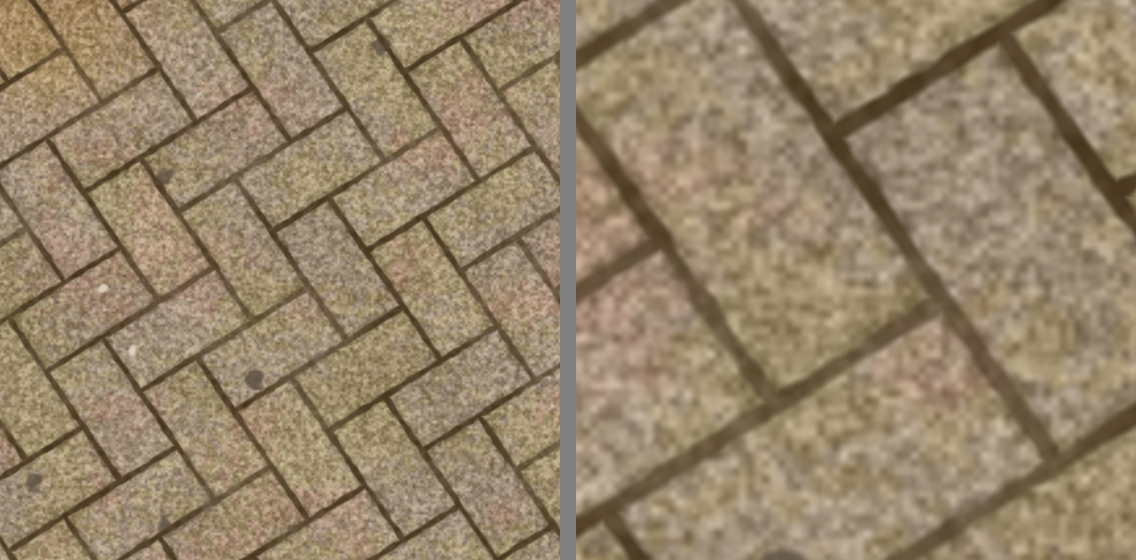
Left, the full canvas; right, a detail of the centre.
Write a three.js fragment shader that draws this texture.

```glsl
// Weathered herringbone paving: speckled tan bricks with dark earthy joints.
varying vec2 vUv;

// Herringbone layout: one brick width along each brick direction.
const vec2 ORIGIN = vec2(0.3174, 0.6211);
const vec2 AXIS_U = vec2(0.1009, 0.0625);
const vec2 AXIS_V = vec2(0.0671, -0.0977);

const vec3 MAUVE_STONE = vec3(0.625, 0.555, 0.480);
const vec3 OLIVE_STONE = vec3(0.630, 0.565, 0.425);
const vec3 PINK_STONE = vec3(0.675, 0.545, 0.465);
const vec3 ORANGE_STONE = vec3(0.650, 0.510, 0.330);
const vec3 JOINT_EARTH = vec3(0.315, 0.245, 0.150);
const vec3 STAIN = vec3(0.350, 0.300, 0.250);
const vec3 CHIP = vec3(0.880, 0.840, 0.760);

float cross2(vec2 a, vec2 b) {
  return a.x * b.y - a.y * b.x;
}

float hash(vec2 p) {
  vec3 q = fract(p.xyx * 0.1031);
  q += dot(q, q.yzx + 33.33);
  return fract((q.x + q.y) * q.z);
}

float noise(vec2 p) {
  vec2 i = floor(p);
  vec2 f = fract(p);
  f = f * f * (3.0 - 2.0 * f);
  float low = mix(hash(i), hash(i + vec2(1.0, 0.0)), f.x);
  float high = mix(hash(i + vec2(0.0, 1.0)), hash(i + vec2(1.0, 1.0)), f.x);
  return mix(low, high, f.y);
}

// Canvas position in brick units.
vec2 toBrickSpace(vec2 p) {
  vec2 d = p - ORIGIN;
  return vec2(cross2(d, AXIS_V), cross2(AXIS_U, d)) / cross2(AXIS_U, AXIS_V);
}

// Returns the brick corner in xy and the distance to its nearest edge in z.
vec3 herringbone(vec2 q) {
  vec2 corner = floor(q);
  float part = mod(corner.x - corner.y, 4.0);
  bool upright = part < 0.5 || part > 2.5;
  vec2 size = upright ? vec2(1.0, 2.0) : vec2(2.0, 1.0);
  if (part > 2.5) corner.y -= 1.0;
  else if (part > 1.5) corner.x -= 1.0;
  vec2 local = q - corner;
  vec2 edge = min(local, size - local);
  return vec3(corner, min(edge.x, edge.y));
}

// Sparse irregular blots, at most one in each cell of a grid.
float blots(vec2 p, float cells, float chance, float radius, float seed) {
  vec2 g = p * cells;
  vec2 id = floor(g) + seed;
  vec2 center = 0.25 + 0.5 * vec2(hash(id + 3.1), hash(id + 8.7));
  float wobble = 0.7 * (noise(p * 75.0 + seed) - 0.5);
  float d = length(fract(g) - center) / radius + wobble;
  return step(hash(id), chance) * (1.0 - smoothstep(0.55, 1.15, d));
}

vec3 stoneColor(vec2 p, vec2 q, vec2 brick) {
  // Broad tints, shifted a little from brick to brick.
  float tint = noise(p * 9.0 + 4.0) + 0.35 * (hash(brick + 40.0) - 0.5);
  tint += 0.7 * (noise(q * 8.0) - 0.5);
  vec3 color = mix(MAUVE_STONE, OLIVE_STONE, smoothstep(0.2, 0.8, tint));
  float blush = noise(p * 11.0 + 31.0) + 0.5 * (noise(q * 7.0 + 19.0) - 0.5);
  color = mix(color, PINK_STONE, 0.6 * smoothstep(0.58, 0.95, blush));
  float corner = 1.0 - smoothstep(0.05, 0.32, distance(p, vec2(0.08, 1.0)));
  color = mix(color, ORANGE_STONE, 0.6 * corner);

  // Speckled grain and soft shading.
  float grain = 0.55 * noise(q * 15.0) + 0.45 * noise(p * 215.0 + 7.0) - 0.5;
  float shade = 0.05 * (noise(p * 16.0 + 12.0) - 0.5);
  shade += 0.035 * (hash(brick + 90.0) - 0.5);
  return color + 0.36 * grain + shade;
}

void main() {
  vec2 p = vUv;
  vec2 q = toBrickSpace(p);
  vec3 brick = herringbone(q);

  vec3 color = stoneColor(p, q, brick.xy);
  color = mix(color, STAIN, 0.75 * blots(p, 5.0, 0.2, 0.09, 17.0));

  // Uneven joints with a dim worn rim around each brick.
  float edge = brick.z + 0.03 * (noise(p * 70.0 + 50.0) - 0.5);
  float rim = 1.0 - smoothstep(0.03, 0.13, edge);
  float joint = 1.0 - smoothstep(0.018, 0.068, edge);
  float depth = mix(0.65, 1.0, smoothstep(0.2, 0.6, noise(p * 7.0 + 70.0)));
  color *= 1.0 - 0.08 * rim;
  vec3 earth = JOINT_EARTH + 0.09 * (noise(p * 110.0) - 0.5);
  color = mix(color, earth, joint * depth);

  color = mix(color, CHIP, 0.9 * blots(p, 7.0, 0.07, 0.07, 53.0));
  gl_FragColor = vec4(clamp(color, 0.0, 1.0), 1.0);
}
```
